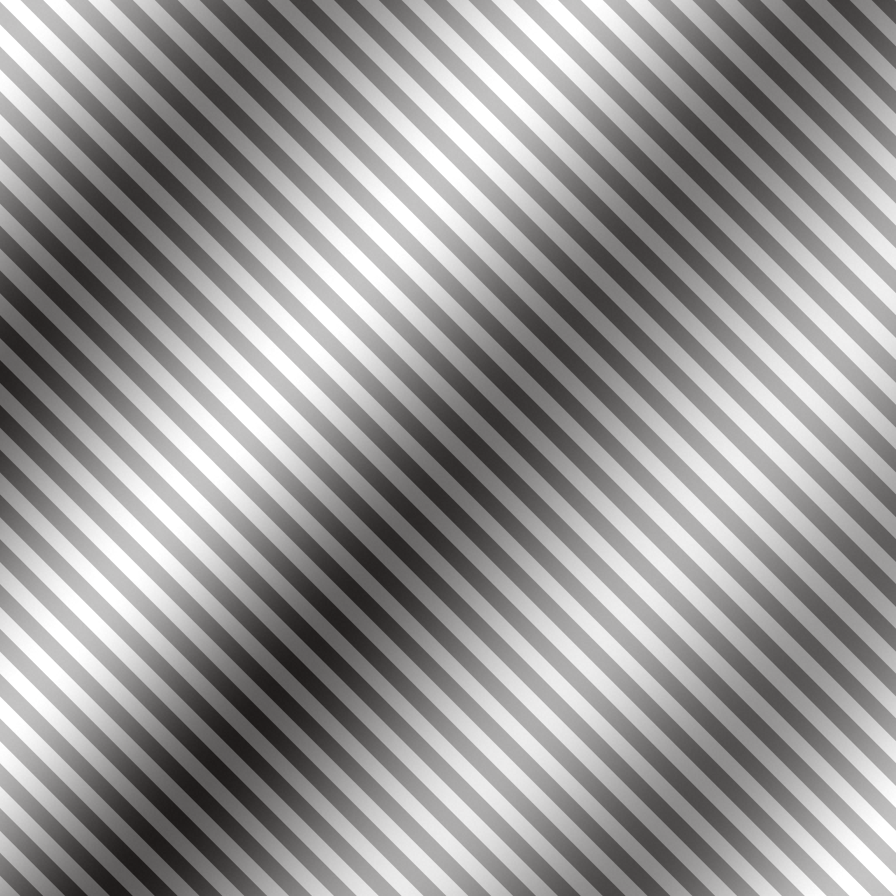
A WebGL 2 fragment shader for this pattern:

```glsl
#version 300 es
precision highp float;
// Brushed silver sheet: broad light and dark bands rise to the right,
// built by easing between tone stops, under an even set of 20 x 20
// diagonal stripes that add a constant amount of light.

uniform vec2 u_resolution;
out vec4 fragColor;

const float STRIPE_COUNT = 20.0;   // repeats across and down
const float STRIPE_PHASE = 0.21;   // centre of a light stripe, in repeats
const float STRIPE_WIDTH = 0.49;   // light part of one repeat
const float STRIPE_LIGHT = 0.25;   // brightness added by a stripe

const vec2 BAND_NORMAL = vec2(0.78, -0.625);  // direction across the bands
const vec2 BAND_ALONG = vec2(0.625, 0.78);    // direction along the bands
const float DARK_LIFT = 0.16;      // dark bands fade toward the upper right
const float BRIGHT_TONE = 0.75;
const float GRAIN = 0.012;
const float GRAIN_CELLS = 512.0;
const vec3 WARM_SHADOW = vec3(0.012, 0.0, -0.004);

// Tone stops across the bands: position, then tone
const int STOP_COUNT = 7;
const vec2 STOPS[STOP_COUNT] = vec2[STOP_COUNT](
    vec2(0.035, 0.76), vec2(0.255, 0.12), vec2(0.505, 0.76),
    vec2(0.722, 0.11), vec2(0.970, 0.67), vec2(1.160, 0.27),
    vec2(1.370, 0.77));

float hash(vec2 p) {
    return fract(sin(dot(p, vec2(12.9898, 78.233))) * 43758.5453);
}

// Metallic tone: smooth ramps from each stop to the next
float bandTone(vec2 uv) {
    float across = dot(uv - vec2(0.0, 1.0), BAND_NORMAL);
    float tone = STOPS[0].y;
    for (int i = 1; i < STOP_COUNT; i++) {
        float ramp = smoothstep(STOPS[i - 1].x, STOPS[i].x, across);
        tone = mix(tone, STOPS[i].y, ramp);
    }
    float along = dot(uv, BAND_ALONG);
    float darkness = clamp(1.0 - tone / BRIGHT_TONE, 0.0, 1.0);
    return tone + DARK_LIFT * darkness * smoothstep(0.3, 1.05, along);
}

// Coverage of the light diagonal stripes, 0 to 1
float stripeMask(vec2 uv) {
    float phase = (uv.x + uv.y) * STRIPE_COUNT - STRIPE_PHASE;
    float fromCentre = abs(fract(phase + 0.5) - 0.5);
    float soft = STRIPE_COUNT * length(1.0 / u_resolution) * 0.7;
    float halfWidth = 0.5 * STRIPE_WIDTH;
    return 1.0 - smoothstep(halfWidth - soft, halfWidth + soft, fromCentre);
}

void main() {
    vec2 uv = gl_FragCoord.xy / u_resolution;

    float tone = bandTone(uv) + STRIPE_LIGHT * stripeMask(uv);
    tone += GRAIN * (hash(floor(uv * GRAIN_CELLS)) - 0.5);

    vec3 color = vec3(tone) + WARM_SHADOW * (1.0 - tone);
    fragColor = vec4(clamp(color, 0.0, 1.0), 1.0);
}
```
